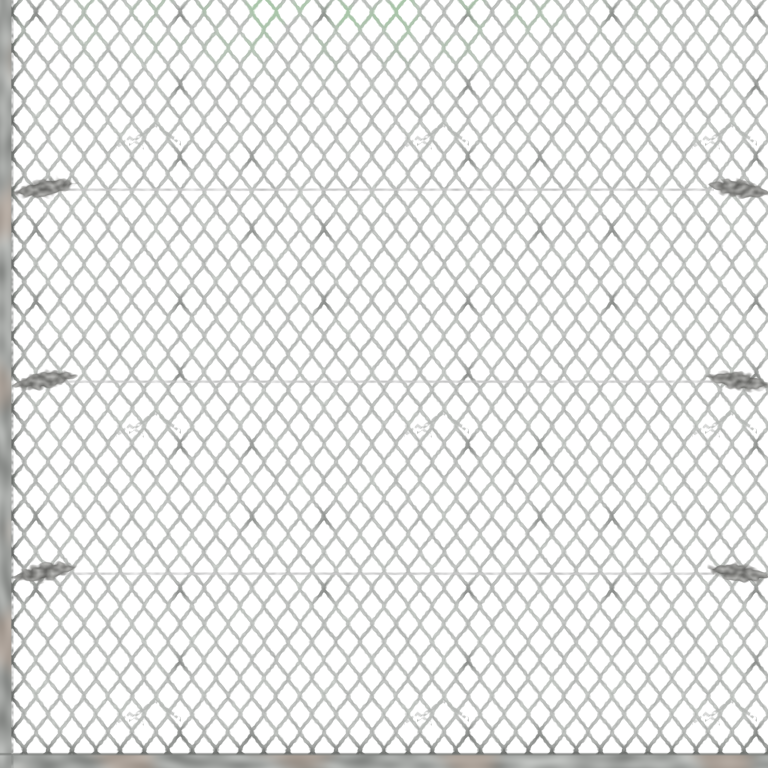
This pattern is drawn by a WebGL 1 fragment shader. Its source:

```glsl
precision highp float;

uniform vec2 u_resolution;

const vec2 CELLS = vec2(32.0, 64.0 / 3.0); // mesh cells across and down
const float TILE = 0.375;                  // period of the wear, 12 by 8 cells

float hash(vec2 p) {
  return fract(sin(dot(p, vec2(127.1, 311.7))) * 4375.85);
}

vec2 gradient(vec2 cell, float period) {
  float a = 6.2832 * hash(mod(cell, period));
  return vec2(cos(a), sin(a));
}

// Gradient noise that repeats every period units, about -0.7 to 0.7
float noise(vec2 p, float period) {
  vec2 i = floor(p);
  vec2 f = p - i;
  vec2 u = f * f * f * (f * (f * 6.0 - 15.0) + 10.0);
  vec2 e = vec2(1.0, 0.0);
  float a = dot(gradient(i, period), f);
  float b = dot(gradient(i + e.xy, period), f - e.xy);
  float c = dot(gradient(i + e.yx, period), f - e.yx);
  float d = dot(gradient(i + e.xx, period), f - e.xx);
  return mix(mix(a, b, u.x), mix(c, d, u.x), u.y);
}

float stroke(float dist, float halfWidth, float soft) {
  return 1.0 - smoothstep(halfWidth - soft, halfWidth + soft, dist);
}

// Distance to the woven zigzag wires, with short twists where they meet
float meshDistance(vec2 uv) {
  vec2 c = uv * CELLS;
  float side = abs(fract(c.x) - 0.5);
  float zigzag = abs(fract(c.y) - 0.5) * 4.0 - 1.0;
  float wire = 0.25 - 0.25 * clamp(zigzag * 1.22, -1.0, 1.0);
  return abs(side - wire) * 0.78 / CELLS.x;
}

// Dark roofs on some cells, placed on a lattice of 3 by 2 cells
float darkKnots(vec2 uv) {
  vec2 g = uv * CELLS / vec2(3.0, 2.0);
  vec2 id = mod(floor(g), 4.0);
  vec2 q = (fract(g) - vec2(0.5, 0.42)) * vec2(3.0, 2.0);
  return step(0.35, hash(id + 3.0)) * exp(-dot(q, q) * 9.0);
}

// Doubled strand: a tall chevron beside a low one
float looseStrand(vec2 q, float soft) {
  float tall = abs(q.y + 0.75 * abs(q.x) - 0.012) * 0.8;
  float low = abs(q.y + 0.75 * abs(q.x + 0.033) + 0.005) * 0.8;
  float strand = stroke(tall, 0.0021, soft) * step(abs(q.x), 0.034);
  return max(strand, 0.7 * stroke(low, 0.0017, soft) * step(abs(q.x + 0.033), 0.018));
}

// Tapered, ragged clamp that leans by slope
float clamped(vec2 q, float slope, float rough, float soft) {
  float along = q.x / 0.041;
  float body = 0.011 * (1.0 - along * along) + 0.006 * rough;
  return stroke(abs(q.y - slope * q.x), body, soft * 2.0) * step(abs(along), 1.2);
}

vec3 steel(float along, float across, vec2 uv) {
  float blotch = noise(vec2(along * 24.0, across * 60.0), 64.0);
  vec3 color = vec3(0.63, 0.64, 0.63) + 0.22 * blotch;
  float rust = smoothstep(0.05, 0.4, noise(uv * 9.0 + 5.0, 64.0));
  return mix(color, vec3(0.70, 0.61, 0.55), 0.5 * rust);
}

void main() {
  vec2 uv = gl_FragCoord.xy / u_resolution;
  float soft = max(0.0012, 0.8 / u_resolution.y);
  vec2 tile = fract(uv / TILE);
  float fine = noise(tile * 72.0, 72.0);
  float broad = noise(tile * 12.0, 12.0);

  // Mesh with nibbled wires and uneven zinc
  float mesh = stroke(meshDistance(uv), 0.0022 + 0.0014 * fine, soft);
  float knots = darkKnots(uv);
  vec3 zinc = vec3(0.735, 0.745, 0.735) + 0.09 * fine + 0.05 * broad;
  zinc -= 0.17 * knots;
  float moss = smoothstep(0.88, 1.0, uv.y) * exp(-pow((uv.x - 0.43) / 0.3, 2.0));
  moss *= smoothstep(-0.15, 0.35, noise(uv * 22.0, 64.0));
  zinc = mix(zinc, vec3(0.66, 0.78, 0.66), moss + 0.12 * max(broad, 0.0));
  float edge = max(exp(-max(uv.x - 0.016, 0.0) * 130.0),
                   exp(-max(uv.y - 0.018, 0.0) * 90.0));
  zinc -= 0.35 * edge;
  vec3 color = mix(vec3(1.0), zinc, mesh);

  // Doubled strands, once in each wear tile
  vec2 strandAt = (fract((uv - vec2(0.202, 0.826)) / TILE + 0.5) - 0.5) * TILE;
  float strand = looseStrand(strandAt, soft) * smoothstep(-0.35, 0.1, fine);
  color = mix(color, vec3(0.70, 0.71, 0.70), 0.75 * strand);

  // Tension wires and their end clamps
  float ragged = noise(uv * vec2(110.0, 160.0), 256.0);
  float span = step(0.08, uv.x) * step(uv.x, 0.93);
  for (int k = 1; k <= 3; k++) {
    float height = 0.25 * float(k) + 0.003;
    float wire = stroke(abs(uv.y - height), 0.0015, soft) * span;
    color = mix(color, vec3(0.78), wire * (0.75 + 0.6 * ragged));
    float left = clamped(uv - vec2(0.058, height + 0.002), 0.16, ragged, soft);
    float right = clamped(uv - vec2(0.962, height + 0.001), -0.14, ragged, soft);
    vec3 iron = vec3(0.49, 0.49, 0.48) + 0.3 * ragged;
    color = mix(color, iron, 0.9 * max(left, right));
  }

  // Bottom rail and left post with darker inner edges
  float rail = stroke(uv.y, 0.018, soft);
  float post = stroke(uv.x, 0.015, soft);
  color = mix(color, steel(uv.x, uv.y, uv), rail);
  color = mix(color, steel(uv.y, uv.x, uv), post);
  float seam = max(stroke(abs(uv.y - 0.018), 0.0015, soft),
                   stroke(abs(uv.x - 0.016), 0.0015, soft) * (0.6 + ragged));
  color = mix(color, vec3(0.47, 0.48, 0.47), 0.7 * seam);

  gl_FragColor = vec4(clamp(color, 0.0, 1.0), 1.0);
}
```
